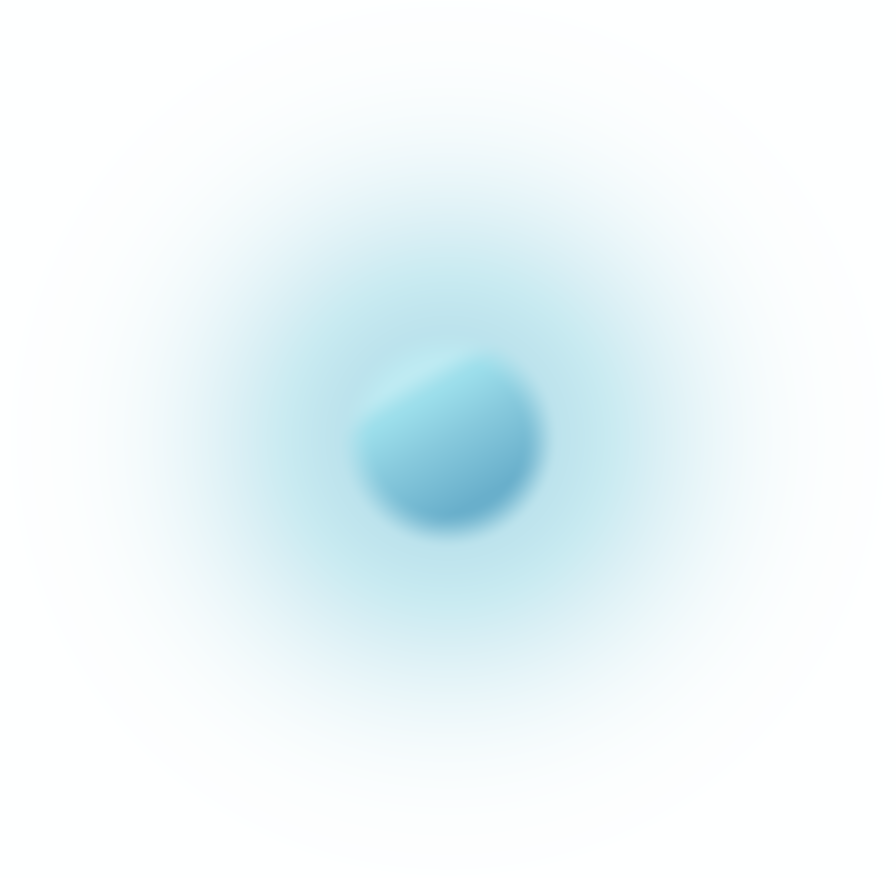
This background is drawn by a Shadertoy shader. Its source:

```glsl
#define CENTRE vec2(0.5, 0.501)
#define GLOW_RADIUS 0.270
#define GLOW_FALLOFF 2.64
#define BALL_RADIUS 0.105
#define BALL_SOFTNESS 0.022
#define LIGHT_AXIS vec2(0.5, -0.866)

const vec3 PAPER = vec3(0.996, 0.999, 0.999);
const vec3 GLOW = vec3(0.705, 0.875, 0.918);
const vec3 HIGHLIGHT = vec3(0.745, 0.920, 0.950);
const vec3 BRIGHT_CYAN = vec3(0.610, 0.870, 0.920);
const vec3 MID_TEAL = vec3(0.530, 0.790, 0.865);
const vec3 DEEP_BLUE = vec3(0.410, 0.685, 0.795);

// Wide halo fading into the paper, with a faint cyan ring
vec3 haloColor(float radius) {
    float strength = exp(-pow(radius / GLOW_RADIUS, GLOW_FALLOFF));
    float ring = exp(-pow((radius - 0.185) / 0.035, 2.0));
    return mix(PAPER, GLOW, strength) + ring * vec3(-0.006, 0.006, 0.002);
}

// Four-stop shading along the light axis
vec3 ballColor(vec2 p) {
    float depth = dot(p, LIGHT_AXIS);
    vec3 color = mix(HIGHLIGHT, BRIGHT_CYAN, smoothstep(-0.085, -0.048, depth));
    color = mix(color, MID_TEAL, clamp((depth + 0.050) / 0.050, 0.0, 1.0));
    return mix(color, DEEP_BLUE, clamp(depth / 0.078, 0.0, 1.0));
}

void mainImage(out vec4 fragColor, in vec2 fragCoord) {
    vec2 p = (fragCoord - CENTRE * iResolution.xy) / iResolution.y;
    float radius = length(p);

    // Blurred ball over the halo
    float coverage = 1.0 - smoothstep(-BALL_SOFTNESS, BALL_SOFTNESS, radius - BALL_RADIUS);
    vec3 color = mix(haloColor(radius), ballColor(p), coverage);

    fragColor = vec4(color, 1.0);
}
```
